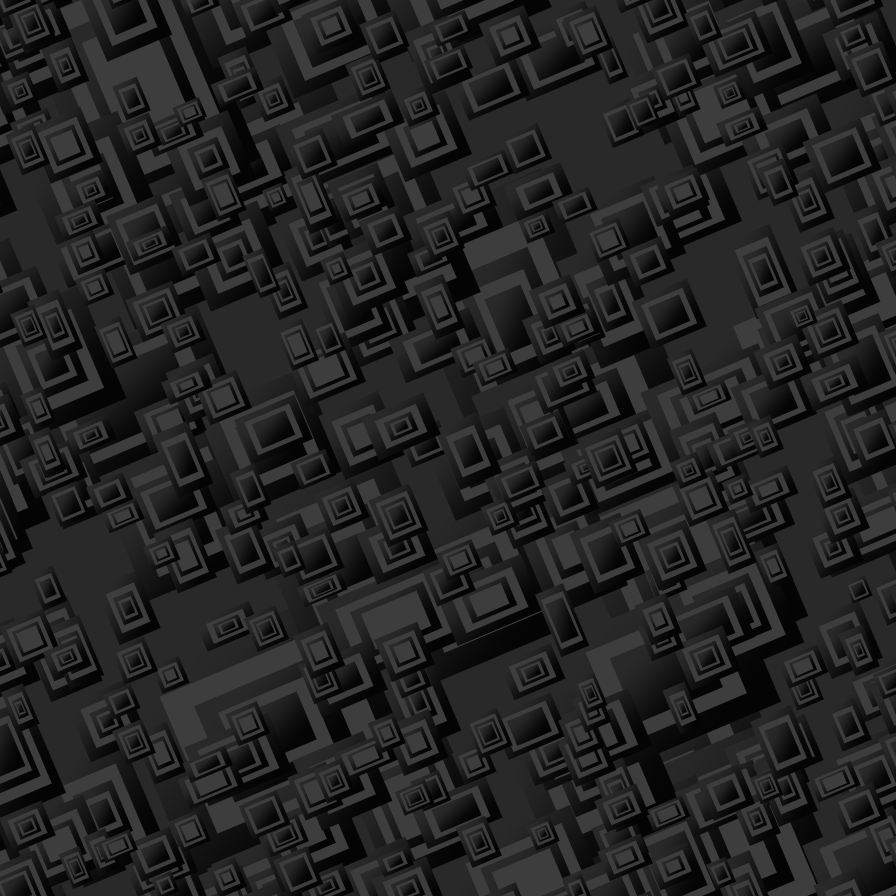
This pattern is drawn by a WebGL 1 fragment shader. Its source:

```glsl
precision highp float;
// Draws tilted, overlapping stacks of nested charcoal frames with shaded and flat rings.

uniform vec2 u_resolution;

const float TILT = 0.40;            // radians, counter-clockwise
const int LAYERS = 6;               // large frames first, small ones on top
const int MAX_RINGS = 5;
const float FIRST_CELL = 0.36;      // cell size of the largest layer
const float CELL_SHRINK = 0.70;
const float FIRST_DENSITY = 0.95;   // share of cells that hold a frame
const float DENSITY_STEP = 0.075;
const vec2 HALF_SIZE = vec2(0.19, 0.44); // smallest and largest, in cells
const vec2 RING_RATIO = vec2(0.66, 0.79);
const vec2 SHADE_DIR = vec2(0.40, -0.60); // from lit corner to dark corner
const vec3 FLAT_GREY = vec3(0.24);
const vec3 LIT_GREY = vec3(0.160);
const vec3 DEEP_BLACK = vec3(0.015);

// Four random values per integer cell
vec4 hash4(vec2 cell) {
  vec4 p = fract(cell.xyxy * vec4(0.1031, 0.1030, 0.0973, 0.1099));
  p += dot(p, p.wzxy + 33.33);
  return fract((p.xxyz + p.yzzw) * p.zywx);
}

// Signed distance to an axis-aligned box
float boxDistance(vec2 p, vec2 halfSize) {
  vec2 d = abs(p) - halfSize;
  return max(d.x, d.y);
}

// Paints one stack of rings, alternating gradient and flat grey
vec3 paintFrame(vec3 color, vec2 p, vec2 halfSize, float ratio, float rings, float pixel) {
  float scale = 1.0;
  for (int i = 0; i < MAX_RINGS; i++) {
    float index = float(i);
    if (index >= rings) break;
    vec2 ringHalf = halfSize * scale;
    float coverage = clamp(0.5 - boxDistance(p, ringHalf) / pixel, 0.0, 1.0);
    if (coverage <= 0.0) break;
    float shade = smoothstep(-0.75, 0.75, dot(p / ringHalf, SHADE_DIR));
    vec3 ringColor = mix(LIT_GREY, DEEP_BLACK, shade);
    if (mod(index, 2.0) > 0.5) ringColor = FLAT_GREY;
    color = mix(color, ringColor, coverage);
    scale *= ratio;
  }
  return color;
}

// Paints all frames of one jittered grid that may reach this point
vec3 paintLayer(vec3 color, vec2 p, float cellSize, float layer, float pixel) {
  vec2 grid = p / cellSize + layer * vec2(0.37, 0.61);
  vec2 home = floor(grid);
  for (int y = -1; y <= 1; y++) {
    for (int x = -1; x <= 1; x++) {
      vec2 cell = home + vec2(float(x), float(y));
      vec4 place = hash4(cell + 57.0 * layer + 11.0);
      vec4 form = hash4(cell + 91.0 * layer + 203.0);
      if (place.z > FIRST_DENSITY - DENSITY_STEP * layer) continue;
      vec2 local = (grid - cell - place.xy) * cellSize;
      vec2 halfSize = mix(vec2(HALF_SIZE.x), vec2(HALF_SIZE.y), form.xy) * cellSize;
      float ratio = mix(RING_RATIO.x, RING_RATIO.y, form.z);
      float rings = 3.0 + floor(form.w * 3.0);
      color = paintFrame(color, local, halfSize, ratio, rings, pixel);
    }
  }
  return color;
}

void main() {
  float pixel = 1.0 / min(u_resolution.x, u_resolution.y);
  vec2 uv = gl_FragCoord.xy * pixel;
  float c = cos(TILT);
  float s = sin(TILT);
  vec2 p = vec2(c * uv.x + s * uv.y, c * uv.y - s * uv.x);

  vec3 color = LIT_GREY;
  float cellSize = FIRST_CELL;
  for (int i = 0; i < LAYERS; i++) {
    color = paintLayer(color, p, cellSize, float(i), pixel);
    cellSize *= CELL_SHRINK;
  }
  gl_FragColor = vec4(color, 1.0);
}
```
